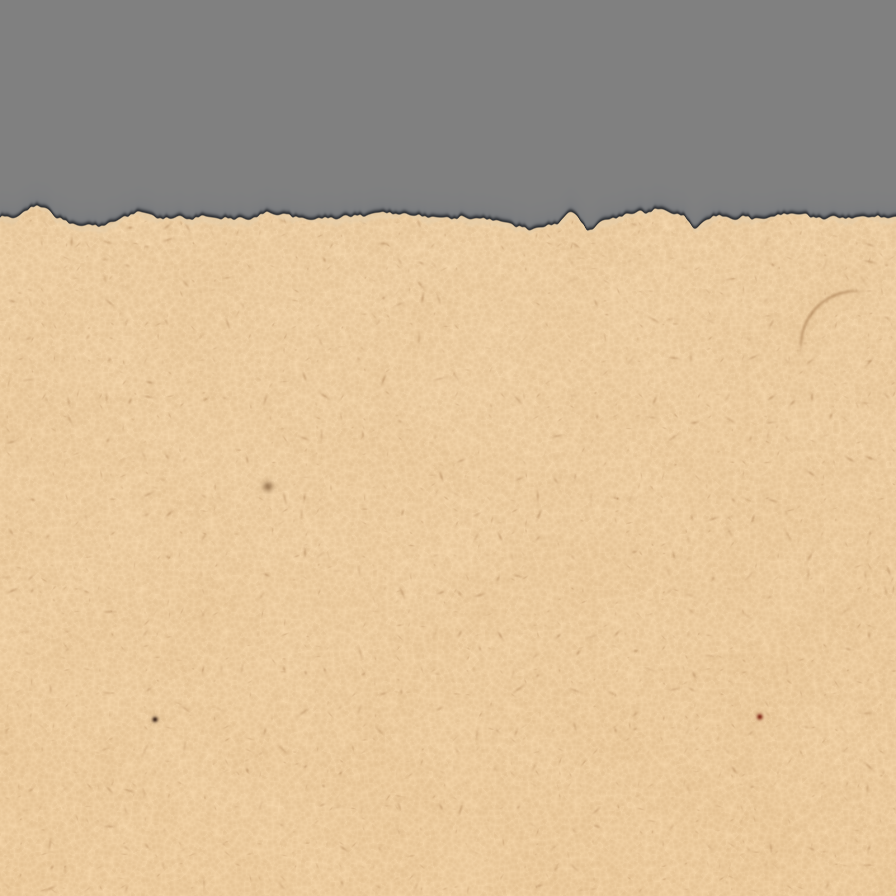
Write a WebGL 2 fragment shader that draws this texture.

```glsl
#version 300 es
precision highp float;

#define EDGE_HEIGHT 0.757
#define EDGE_ROUGHNESS 0.0012
#define GRAIN_SCALE 190.0
#define GRAIN_AMOUNT 0.085
#define MOTTLE_AMOUNT 0.010
#define FLECK_AMOUNT 0.20
#define SHADOW_WIDTH 0.0034
#define PAPER_COLOR vec3(0.925, 0.797, 0.622)
#define TORN_COLOR vec3(0.90, 0.81, 0.67)
#define BACKDROP_COLOR vec3(0.502)
#define SHADOW_COLOR vec3(0.13, 0.14, 0.16)
#define FIBRE_COLOR vec3(0.60, 0.42, 0.25)

uniform vec2 u_resolution;
out vec4 fragColor;

vec2 hash2(vec2 p) {
    vec3 q = fract(p.xyx * vec3(0.1031, 0.1030, 0.0973));
    q += dot(q, q.yzx + 33.33);
    return fract((q.xx + q.yz) * q.zy);
}

// Distance to the nearest scattered point, and that cell's random value
vec2 cellular(vec2 p) {
    vec2 cell = floor(p), local = fract(p);
    vec2 nearest = vec2(8.0, 0.0);
    for (int y = -1; y <= 1; y++)
    for (int x = -1; x <= 1; x++) {
        vec2 offset = vec2(x, y);
        vec2 seed = hash2(cell + offset);
        float d = length(offset + seed - local);
        if (d < nearest.x) nearest = vec2(d, hash2(cell + offset + 71.0).x);
    }
    return nearest;
}

float layeredSines(vec2 p) {
    float sum = 0.0, amplitude = 0.5;
    for (int i = 0; i < 5; i++) {
        sum += amplitude * sin(p.x + 1.7 * sin(p.y)) * cos(p.y + 1.3 * sin(p.x * 0.8));
        p = mat2(1.5, 1.1, -1.1, 1.5) * p + 2.3;
        amplitude *= 0.62;
    }
    return sum;
}

// Height of the tear: broad bumps (centre, width, rise) plus fine raggedness
float tornEdge(float x) {
    const vec3 bumps[11] = vec3[11](
        vec3(0.042, 0.017, 0.014), vec3(0.100, 0.036, -0.009),
        vec3(0.154, 0.016, 0.006), vec3(0.306, 0.018, 0.005),
        vec3(0.430, 0.030, 0.006), vec3(0.592, 0.035, -0.012),
        vec3(0.638, 0.010, 0.009), vec3(0.658, 0.013, -0.013),
        vec3(0.735, 0.040, 0.008), vec3(0.776, 0.010, -0.013),
        vec3(0.885, 0.018, 0.004));
    float height = EDGE_HEIGHT;
    for (int i = 0; i < 11; i++) {
        float t = (x - bumps[i].x) / bumps[i].y;
        height += bumps[i].z * exp(-t * t);
    }
    float ragged = sin(x * 137.0 + 2.0 * sin(x * 61.0))
        + 0.8 * sin(x * 283.0 + 1.5 * sin(x * 97.0))
        + 0.5 * sin(x * 611.0 + 2.0 * sin(x * 173.0));
    return height + EDGE_ROUGHNESS * ragged;
}

// Sparse short strokes, each turned at random inside its cell
float flecks(vec2 uv, float scale, float density) {
    vec2 p = uv * scale, cell = floor(p);
    vec2 seed = hash2(cell + scale), shape = hash2(cell + 19.0 + scale);
    vec2 q = fract(p) - mix(vec2(0.3), vec2(0.7), seed);
    float angle = 6.2832 * shape.x;
    q = mat2(cos(angle), -sin(angle), sin(angle), cos(angle)) * q;
    q /= vec2(mix(0.10, 0.28, shape.y), 0.075);
    return step(hash2(cell + 47.0).y, density) * exp(-dot(q, q)) * mix(0.3, 1.0, seed.x);
}

float spot(vec2 uv, vec2 centre, float radius) {
    vec2 d = (uv - centre) / radius;
    return exp(-dot(d, d));
}

vec3 paper(vec2 uv) {
    // Pressed grain and slow tonal drift
    vec2 coarse = cellular(uv * GRAIN_SCALE * 0.48 + 13.0);
    vec2 fine = cellular(uv * GRAIN_SCALE);
    float grain = 0.55 * (fine.x - 0.46) + 0.30 * (fine.y - 0.5) + 0.22 * (coarse.x - 0.46);
    float mottle = layeredSines(uv * 17.0 + 4.0);
    vec3 color = PAPER_COLOR + GRAIN_AMOUNT * grain * vec3(0.85, 1.0, 1.1);
    color += MOTTLE_AMOUNT * mottle * vec3(0.7, 1.0, 1.3);
    color += (uv.y - 0.4) * vec3(0.0, 0.010, 0.022);

    // Embedded flecks and one curved fibre
    float fleck = flecks(uv, 46.0, 0.22) + 0.7 * flecks(uv + 0.37, 78.0, 0.25);
    color = mix(color, FIBRE_COLOR, min(FLECK_AMOUNT * 1.6 * fleck, 0.6));
    vec2 arc = uv - vec2(0.955, 0.614);
    float curve = exp(-pow((length(arc) - 0.061) / 0.0022, 2.0));
    curve *= smoothstep(-0.015, 0.012, arc.y) * smoothstep(0.015, -0.012, arc.x);
    color = mix(color, FIBRE_COLOR, 0.38 * curve);

    // Darker inclusions
    color = mix(color, vec3(0.20, 0.11, 0.07), 0.9 * spot(uv, vec2(0.173, 0.197), 0.0032));
    color = mix(color, vec3(0.48, 0.12, 0.06), 0.9 * spot(uv, vec2(0.848, 0.200), 0.0034));
    return mix(color, FIBRE_COLOR * 0.8, 0.65 * spot(uv, vec2(0.299, 0.457), 0.0055));
}

void main() {
    vec2 uv = gl_FragCoord.xy / u_resolution;
    float pixel = 1.0 / u_resolution.y;
    float above = uv.y - tornEdge(uv.x);

    // Tight contact shadow fading into a faint cool halo
    float rise = max(above, 0.0);
    vec3 backdrop = mix(BACKDROP_COLOR, vec3(0.43, 0.45, 0.48), 0.65 * exp(-rise / 0.009));
    backdrop = mix(backdrop, SHADOW_COLOR, 0.9 * exp(-pow(rise / SHADOW_WIDTH, 2.0)));

    // Pale exposed fibres along the tear
    float lip = 0.007 + 0.004 * sin(uv.x * 83.0 + 2.0 * sin(uv.x * 39.0));
    vec3 sheet = mix(paper(uv), TORN_COLOR, 0.6 * smoothstep(-lip, -lip * 0.4, above));
    float coverage = smoothstep(pixel, -pixel, above);
    fragColor = vec4(mix(backdrop, sheet, coverage), 1.0);
}
```
